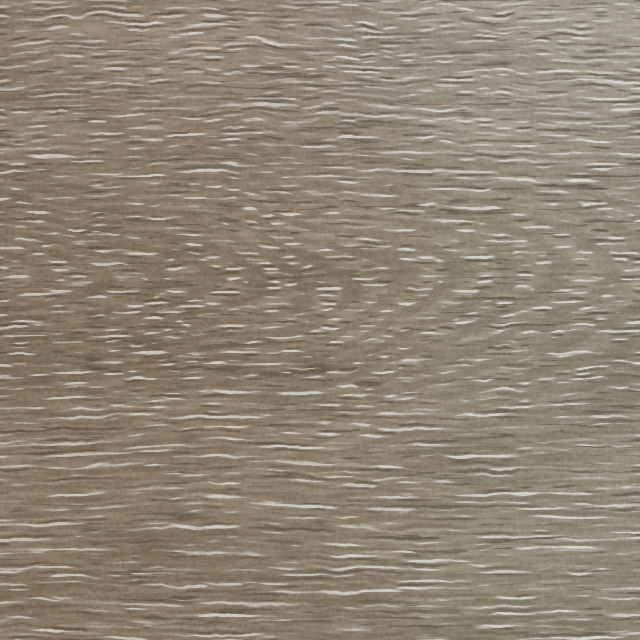
Give the GLSL for this texture, as a Shadertoy shader.

```glsl
// Brushed grey-brown oak board: horizontal grain with cathedral arches and silvery pores.

float hash(vec2 p) {
    vec3 q = fract(p.xyx * 0.1031);
    q += dot(q, q.yzx + 33.33);
    return fract((q.x + q.y) * q.z);
}

float noise(vec2 p) {
    vec2 cell = floor(p), f = fract(p);
    f = f * f * (3.0 - 2.0 * f);
    return mix(mix(hash(cell), hash(cell + vec2(1, 0)), f.x),
               mix(hash(cell + vec2(0, 1)), hash(cell + vec2(1, 1)), f.x), f.y);
}

// Growth rings: arches with their tips to the right, flattening into long lines.
float ringBand(vec2 p) {
    float dy = p.y - 0.555 - 0.05 * (noise(p * vec2(6.0, 2.0) + 3.0) - 0.5);
    float arch = 1.0 / (1.0 + dy * dy / 0.03);
    float ring = 38.0 * sqrt(dy * dy + 0.0055) + 12.5 * (p.x - 0.8) * arch;
    ring += 1.1 * noise(p * vec2(3.0, 8.0) + 11.0);
    ring += 0.34 * noise(p * vec2(20.0, 170.0));    // ragged band ends
    return smoothstep(0.3, 0.55, abs(fract(ring) - 0.5) * 2.0);
}

// Height of the brushed surface: short fibres in the arches, long ones below.
float relief(vec2 p, float longShare, float top) {
    p.y += 0.02 * noise(p * vec2(3.0, 4.0)) + 0.0045 * noise(p * vec2(32.0, 45.0) + 5.0);
    p.y += 0.0016 * noise(p * vec2(95.0, 120.0) + 15.0);
    p.y += 0.011 * top * noise(p * vec2(13.0, 17.0) + 9.0);
    float shortFibre = noise(p * vec2(33.0, 215.0));
    float longFibre = noise(p * vec2(9.0, 165.0) + 40.0);
    return shortFibre * (1.0 - 0.45 * longShare) + longFibre * (0.35 + 0.65 * longShare);
}

void mainImage(out vec4 fragColor, in vec2 fragCoord) {
    vec2 p = fragCoord / iResolution.y;
    float top = smoothstep(0.68, 0.86, p.y);
    float longShare = smoothstep(0.06, 0.24, abs(p.y - 0.555)) * (1.0 - 0.8 * top);

    // Where the surface is brushed open; the rest stays smooth
    float clumps = smoothstep(0.1, 0.6, noise(p * vec2(7.0, 50.0) + 70.0));
    float open = mix(ringBand(p), 0.4 + 0.6 * clumps, 0.1 + 0.2 * longShare + 0.6 * top);

    // Base tone: warm at the left, greener to the right, pale in the upper right
    vec3 color = mix(vec3(0.52, 0.455, 0.387), vec3(0.555, 0.525, 0.46), smoothstep(0.15, 1.0, p.x));
    float glare = smoothstep(0.55, 1.0, p.y) * (0.35 + 0.65 * p.x);
    color += vec3(0.075, 0.085, 0.1) * glare;
    color += 0.06 * (noise(p * vec2(4.0, 14.0) + 20.0) - 0.5);
    color += 0.07 * (noise(p * vec2(34.0, 210.0) + 60.0) - 0.5);
    color += 0.045 * (open - 0.4);

    // Light from above catches one flank of each fibre and shades the other
    vec2 offset = vec2(0.0, 0.0016);
    float slope = relief(p - offset, longShare, top) - relief(p + offset, longShare, top);
    float lit = open * smoothstep(0.06, 0.42, slope);
    float shade = open * smoothstep(0.06, 0.5, -slope);
    vec3 silver = mix(vec3(0.78, 0.755, 0.725), vec3(0.83, 0.83, 0.81), p.x);
    vec3 shadow = mix(vec3(0.37, 0.315, 0.255), vec3(0.39, 0.37, 0.31), p.x);
    color = mix(color, silver, lit);
    color = mix(color, shadow, 0.8 * shade);

    // Sparse long dark pores
    vec2 porePos = p + vec2(0.0, 0.012 * noise(p * vec2(4.0, 6.0) + 8.0));
    porePos.y += 0.002 * noise(p * vec2(60.0, 80.0));
    float pore = smoothstep(0.8, 0.95, noise(porePos * vec2(14.0, 215.0) + 90.0));
    color = mix(color, vec3(0.35, 0.32, 0.27), 0.55 * pore * (1.0 - lit));

    // Fine surface grit
    color += 0.05 * (noise(p * 250.0) - 0.5);
    fragColor = vec4(color, 1.0);
}
```
